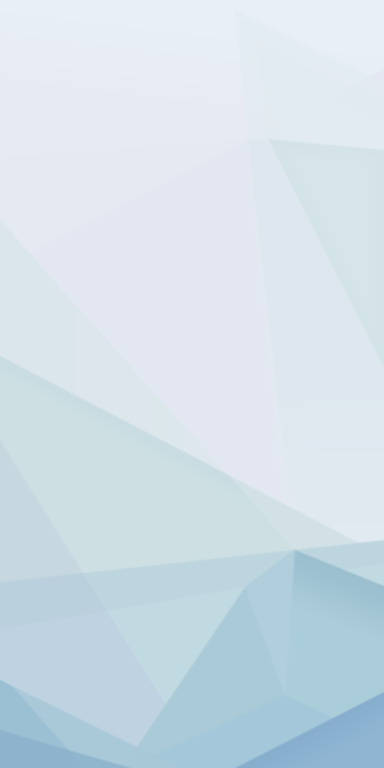
Reproduce this background procedurally as a WebGL 1 fragment shader.

```glsl
precision highp float;
// Pale low-poly backdrop: lavender planes at the top, misty green bands across
// the middle and blue crystal facets at the foot. Each facet is an intersection
// of half-planes, painted from back to front with softened edges.
uniform vec2 u_resolution;

// Signed distance to the line a-b, positive on the right when walking from a to b.
float rightOf(vec2 p, vec2 a, vec2 b) {
  vec2 along = b - a, q = p - a;
  return (along.y * q.x - along.x * q.y) / length(along);
}

// Signed distance to a clockwise triangle, positive inside.
float triangle(vec2 p, vec2 a, vec2 b, vec2 c) {
  return min(rightOf(p, a, b), min(rightOf(p, b, c), rightOf(p, c, a)));
}

// Lays a tint over the base where the distance is positive.
vec3 paint(vec3 base, vec3 tint, float dist, float opacity) {
  return mix(base, tint, opacity * smoothstep(-0.004, 0.004, dist));
}

void main() {
  // Canvas is 1 wide and 2 high.
  vec2 p = gl_FragCoord.xy / u_resolution * vec2(1.0, 2.0);

  // Vertices shared by several facets.
  vec2 summit = vec2(0.612, 1.974);
  vec2 hub = vec2(0.645, 1.637);
  vec2 peak = vec2(0.768, 0.568);
  vec2 shoulder = vec2(0.638, 0.471);
  vec2 foot = vec2(0.742, 0.190);

  // Sky and its faint lavender planes.
  vec3 color = mix(vec3(0.908, 0.918, 0.953), vec3(0.912, 0.936, 0.966),
                   smoothstep(1.75, 2.0, p.y + 0.12 * p.x));
  color = paint(color, vec3(0.896, 0.911, 0.946), rightOf(p, vec2(0.0, 1.589), hub), 0.8);
  color = paint(color, vec3(0.889, 0.906, 0.945), rightOf(p, vec2(0.0, 1.302), hub), 0.8);

  // Upper right planes fanning out from the summit and the hub.
  float fan = min(rightOf(p, hub, summit), rightOf(p, summit, vec2(1.0, 1.786)));
  color = paint(color, vec3(0.886, 0.920, 0.945), fan, 0.6 + 0.4 * smoothstep(0.0, 0.12, fan));
  float strip = min(rightOf(p, peak, hub), rightOf(p, hub, vec2(1.0, 1.609)));
  color = paint(color, vec3(0.870, 0.906, 0.936), strip, mix(0.3, 1.0, smoothstep(0.6, 1.1, p.y)));
  float wedge = triangle(p, vec2(0.698, 1.638), vec2(1.0, 1.609), vec2(1.0, 1.042));
  color = paint(color, mix(vec3(0.826, 0.890, 0.908), vec3(0.843, 0.900, 0.920),
                           smoothstep(0.0, 0.06, wedge)), wedge, 1.0);

  // Long slope descending from the left side.
  float slope = rightOf(p, vec2(0.0, 1.427), peak);
  color = paint(color, mix(vec3(0.858, 0.900, 0.924), vec3(0.872, 0.910, 0.932), p.x), slope, 1.0);

  // Green band, lighter beyond the slope.
  float band = rightOf(p, vec2(0.0, 1.073), vec2(1.0, 0.552));
  vec3 green = mix(vec3(0.785, 0.862, 0.882), vec3(0.804, 0.876, 0.890), smoothstep(0.0, 0.06, band));
  green = paint(green, vec3(0.822, 0.885, 0.905), -slope, 0.9);
  color = paint(color, green, band, 1.0);

  // Cool left flank and the two shallow layers under the band.
  float flank = -rightOf(p, vec2(0.0, 0.854), vec2(0.534, 0.0));
  flank = rightOf(p, vec2(0.534, 0.0), vec2(0.0, 0.854)) < 0.0 ? -abs(flank) : abs(flank);
  flank = -flank;
  color = paint(color, vec3(0.776, 0.843, 0.878), flank, 1.0);
  vec3 ledge = paint(vec3(0.742, 0.836, 0.870), vec3(0.732, 0.814, 0.868), flank, 1.0);
  color = paint(color, ledge, rightOf(p, vec2(0.0, 0.484), peak), 1.0);
  vec3 basin = paint(vec3(0.755, 0.853, 0.885), vec3(0.745, 0.825, 0.884), flank, 1.0);
  color = paint(color, basin, rightOf(p, vec2(0.0, 0.362), shoulder), 1.0);

  // Crystal: its body is split by the ridges that meet at the foot.
  float roof = rightOf(p, peak, vec2(1.0, 0.474));
  float crystal = min(rightOf(p, vec2(0.320, 0.0), shoulder), min(rightOf(p, shoulder, peak), roof));
  vec3 body = mix(vec3(0.610, 0.750, 0.815), vec3(0.672, 0.804, 0.853), smoothstep(0.0, 0.16, roof));
  body = paint(body, vec3(0.662, 0.792, 0.840), rightOf(p, foot, shoulder) * -1.0, 1.0);
  body = paint(body, vec3(0.690, 0.808, 0.862), triangle(p, shoulder, peak, foot), 1.0);
  float base = min(rightOf(p, vec2(0.430, 0.047), foot), rightOf(p, foot, vec2(1.0, 0.070)));
  body = paint(body, vec3(0.644, 0.786, 0.852), base, 1.0);
  color = paint(color, body, crystal, 1.0);

  // Deep blue corners.
  float corner = rightOf(p, vec2(0.612, 0.0), vec2(1.0, 0.198));
  color = paint(color, mix(vec3(0.530, 0.685, 0.805), vec3(0.560, 0.710, 0.825),
                           smoothstep(0.0, 0.1, corner)), corner, 1.0);
  float hill = rightOf(p, vec2(0.0, 0.229), vec2(0.469, 0.0));
  color = paint(color, vec3(0.660, 0.785, 0.845), hill, 0.9);
  color = paint(color, vec3(0.600, 0.745, 0.825), -rightOf(p, vec2(0.220, 0.0), vec2(0.0, 0.250)),
                hill > 0.0 ? 0.85 : 0.0);
  color = paint(color, vec3(0.540, 0.695, 0.795), rightOf(p, vec2(0.0, 0.099), vec2(0.340, 0.0)), 0.8);

  gl_FragColor = vec4(color, 1.0);
}
```
